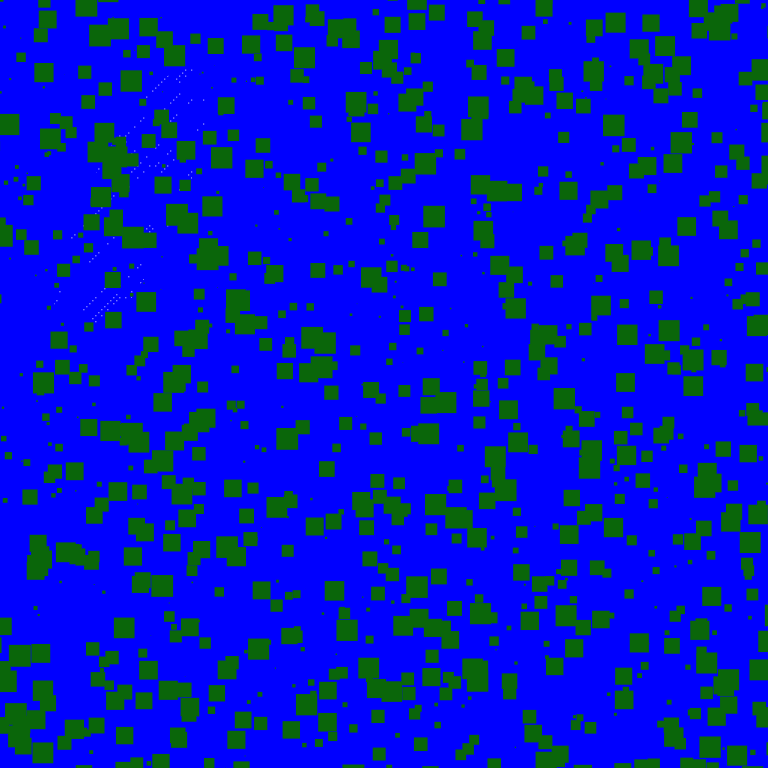
Reproduce this pattern procedurally as a WebGL 2 fragment shader.

```glsl
#version 300 es
precision highp float;

uniform vec2 u_resolution;
out vec4 outColor;

vec3 hash3(vec3 seed) {
    vec3 phase = vec3(dot(seed, vec3(127.1, 311.7, 74.7)),
                      dot(seed, vec3(269.5, 183.3, 246.1)),
                      dot(seed, vec3(113.5, 271.9, 124.6)));
    return fract(sin(phase) * 43758.5453);
}

// Coverage of an upright square, softened over one pixel
float squareCoverage(vec2 p, float halfSide, float pixel) {
    vec2 inside = clamp((halfSide - abs(p)) / pixel + 0.5, 0.0, 1.0);
    return inside.x * inside.y;
}

// Ten squares of random place and size in each cell of a coarse grid
float scatteredSquares(vec2 uv, float pixel) {
    float coverage = 0.0;
    vec2 corner = floor(uv * 10.0 - 0.5);
    for (int n = 0; n < 4; n++) {
        vec2 cell = corner + vec2(n & 1, n >> 1);
        for (int i = 0; i < 10; i++) {
            vec3 rnd = hash3(vec3(cell, float(i) + 3.0));
            vec2 center = (cell + rnd.xy) / 10.0;
            coverage = max(coverage, squareCoverage(uv - center, 0.0143 * rnd.z, pixel));
        }
    }
    return coverage;
}

// Broken diagonal strings of dots inside a slanted ellipse
float dottedStrings(vec2 uv, float pixel) {
    vec2 q = uv - vec2(0.17, 0.73);
    vec2 band = vec2(dot(q, vec2(0.907, -0.421)), dot(q, vec2(0.421, 0.907)));
    float region = step(length(band / vec2(0.06, 0.2)), 1.0);

    vec2 diagonal = vec2(uv.x + uv.y, uv.x - uv.y) / 0.0078;
    vec2 id = floor(diagonal);
    float stringOn = step(0.77, hash3(vec3(floor(id.x / 9.0), id.y, 51.0)).x);
    float dotOn = step(0.4, hash3(vec3(id, 87.0)).y);

    vec2 offset = (fract(diagonal) - 0.5) * 0.0078;
    vec2 p = 0.5 * vec2(offset.x + offset.y, offset.x - offset.y);
    return region * stringOn * dotOn * squareCoverage(p, 0.0007, pixel);
}

void main() {
    float pixel = 1.0 / u_resolution.y;
    vec2 uv = gl_FragCoord.xy * pixel;

    vec3 blue = vec3(0.0, 0.0, 1.0);
    vec3 green = vec3(0.04, 0.40, 0.04);

    vec3 color = mix(blue, vec3(1.0), 0.8 * dottedStrings(uv, pixel));
    color = mix(color, green, scatteredSquares(uv, pixel));
    outColor = vec4(color, 1.0);
}
```
